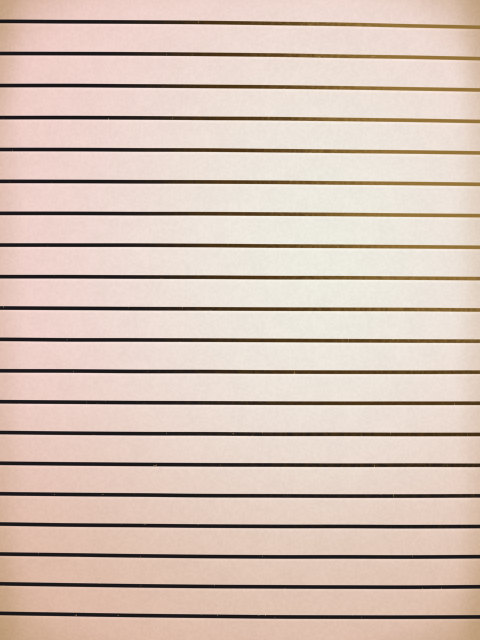
A WebGL 2 fragment shader for this pattern:

```glsl
#version 300 es
precision highp float;
// Ruled pale paper: 21 thin dark rules, slightly tilted, bowed and closer together
// towards the bottom. A soft glow lights the paper and turns the rules gold at the
// upper right; fine grain and speckle add wear. Heights are fractions of the canvas.

uniform vec2 u_resolution;
out vec4 fragColor;

const int RULES = 21;
const float FIRST_RULE = 0.0336;    // distance of the first rule from the top
const float PITCH = 0.05007;        // spacing at the top
const float SQUEEZE = 0.0000039;    // cubic loss of spacing down the page
const float HALF_WIDTH = 0.0028;
const float EDGE_SOFTNESS = 0.0009;
const float WOBBLE = 0.0005;
const float GRAIN = 0.025;
const float SPECKLE = 0.14;

const vec3 CREAM = vec3(0.93, 0.92, 0.88);
const vec3 PINK = vec3(0.94, 0.77, 0.75);
const vec3 PEACH = vec3(0.86, 0.70, 0.62);
const vec3 TAN = vec3(0.68, 0.55, 0.38);
const vec3 INK = vec3(0.10, 0.09, 0.10);
const vec3 BRONZE = vec3(0.29, 0.20, 0.09);
const vec3 GOLD = vec3(0.58, 0.45, 0.23);

const vec2 GLOW_CENTRE = vec2(0.68, 0.60);
const vec2 GLOW_SIZE = vec2(0.60, 0.50);

float hash(vec2 p) {
    vec3 q = fract(p.xyx * 0.1031);
    q += dot(q, q.yzx + 33.33);
    return fract((q.x + q.y) * q.z);
}

float noise(vec2 p) {
    vec2 cell = floor(p);
    vec2 f = fract(p);
    f = f * f * (3.0 - 2.0 * f);
    float low = mix(hash(cell), hash(cell + vec2(1.0, 0.0)), f.x);
    float high = mix(hash(cell + vec2(0.0, 1.0)), hash(cell + 1.0), f.x);
    return mix(low, high, f.y);
}

// Depth of rule k below the top edge at horizontal position x.
float ruleDepth(float k, float x) {
    float left = FIRST_RULE + PITCH * k - SQUEEZE * k * k * k;
    float tilt = 0.0091 - 0.00117 * k + 0.000052 * k * k;
    float bow = -0.0023 + 0.00025 * k;
    float wobble = WOBBLE * (noise(vec2(x * 7.0, k * 5.3)) - 0.5);
    return left + tilt * x + bow * 4.0 * x * (1.0 - x) + wobble;
}

vec3 paperColour(vec2 uv) {
    vec2 d = (uv - GLOW_CENTRE) / GLOW_SIZE;
    vec3 shade = mix(PEACH, PINK, smoothstep(0.08, 0.5, uv.y));
    vec3 paper = mix(shade, CREAM, exp(-dot(d, d)));
    // Tan falloff along the sides and in the corners
    vec2 e = abs(uv - 0.5) * 2.0;
    float corner = smoothstep(0.85, 2.0, pow(e.x, 4.0) + pow(e.y, 4.0));
    float side = smoothstep(0.88, 1.0, e.x);
    return mix(paper, TAN, 0.5 * corner + 0.16 * side);
}

vec3 ruleColour(vec2 uv, float speck) {
    float lit = smoothstep(0.1, 1.0, uv.x) * smoothstep(0.08, 0.72, uv.y);
    lit += SPECKLE * (speck - 0.5) * smoothstep(0.1, 0.6, uv.x);
    vec3 dark = mix(INK, BRONZE, smoothstep(0.0, 0.4, lit));
    return mix(dark, GOLD, smoothstep(0.35, 0.95, lit));
}

void main() {
    vec2 uv = gl_FragCoord.xy / u_resolution;
    float depth = 1.0 - uv.y;
    float soft = max(EDGE_SOFTNESS, 0.75 / u_resolution.y);

    // Rule coverage and the faint bright rim below each rule
    float ink = 0.0;
    float rim = 0.0;
    for (int i = 0; i < RULES; i++) {
        float offset = depth - ruleDepth(float(i), uv.x);
        ink = max(ink, 1.0 - smoothstep(HALF_WIDTH - soft, HALF_WIDTH + soft, abs(offset)));
        float below = (offset - HALF_WIDTH * 1.7) / (HALF_WIDTH * 0.7);
        rim = max(rim, exp(-below * below));
    }

    // Paper with fine grain and slow blotches
    float fine = noise(uv * vec2(240.0, 320.0));
    float blotch = noise(uv * vec2(30.0, 40.0));
    vec3 colour = paperColour(uv) + GRAIN * (fine - 0.5) + 0.4 * GRAIN * (blotch - 0.5);
    colour += 0.03 * rim;

    // Rules with metallic speckle and rare pale flecks
    float speck = noise(uv * vec2(210.0, 280.0) + 17.0);
    vec3 rule = ruleColour(uv, speck);
    float fleck = smoothstep(0.93, 1.0, noise(uv * vec2(150.0, 260.0) + 51.0));
    rule = mix(rule, TAN, 0.5 * fleck);
    fragColor = vec4(clamp(mix(colour, rule, ink), 0.0, 1.0), 1.0);
}
```
